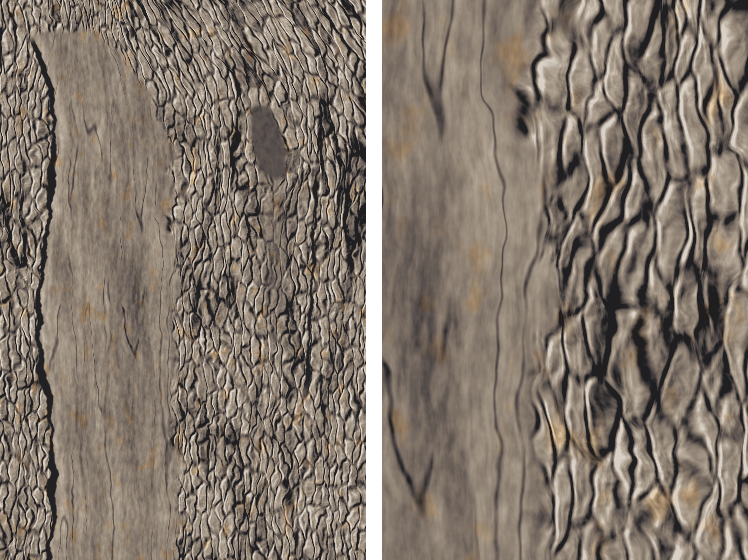
Left, the full canvas; right, a detail of the centre.
Write a Shadertoy shader that draws this texture.

```glsl
// Weathered tree trunk: flaky sunlit bark around a bare strip of grey wood, with deep cracks and a knot.

vec2 hash2(vec2 p) {
    p = vec2(dot(p, vec2(127.1, 311.7)), dot(p, vec2(269.5, 183.3)));
    return fract(sin(p) * 43758.5);
}

float gradientNoise(vec2 p) {
    vec2 i = floor(p), f = fract(p);
    vec2 u = f * f * f * (f * (f * 6.0 - 15.0) + 10.0);
    vec2 e = vec2(0, 1);
    float a = dot(hash2(i) * 2.0 - 1.0, f);
    float b = dot(hash2(i + e.yx) * 2.0 - 1.0, f - e.yx);
    float c = dot(hash2(i + e.xy) * 2.0 - 1.0, f - e.xy);
    float d = dot(hash2(i + e.yy) * 2.0 - 1.0, f - e.yy);
    return 1.4 * mix(mix(a, b, u.x), mix(c, d, u.x), u.y);
}

float fbm(vec2 p) {
    float sum = 0.0, amp = 0.65;
    for (int i = 0; i < 4; i++) {
        sum += amp * gradientNoise(p);
        p = p * 2.03 + 17.3;
        amp *= 0.55;
    }
    return sum;
}

// Bark flakes: x = raised face (0 in the gaps), y = random value of the flake
vec2 flakes(vec2 p) {
    vec2 cell = floor(p), f = fract(p);
    float near = 9.0, second = 9.0, id = 0.0;
    for (int y = -1; y <= 1; y++)
    for (int x = -1; x <= 1; x++) {
        vec2 o = vec2(x, y), h = hash2(cell + o);
        float d = length(o + h - f);
        if (d < near) { second = near; near = d; id = fract(h.x * 7.0 + h.y * 13.0); }
        else second = min(second, d);
    }
    return vec2(smoothstep(0.0, 0.32, second - near), id);
}

// Bend the grain at the top and around the knot
vec2 grainFlow(vec2 p) {
    p.x += 1.2 * pow(max(p.y - 0.72, 0.0), 2.0) * smoothstep(0.08, 0.3, p.x);
    vec2 k = (p - vec2(0.478, 0.745)) / vec2(0.06, 0.11);
    p.x -= 0.022 * k.x * exp(-dot(k, k));
    return p + vec2(0.016, 0.02) * vec2(fbm(p * vec2(13, 8)), fbm(p * vec2(12, 9) + 40.0));
}

// x = height, y = flake face, z = roughness
vec3 barkRelief(vec2 q) {
    q.x += 0.004 * gradientNoise(q * vec2(90, 60));
    vec2 flake = flakes(q * vec2(72, 23));
    float rough = fbm(q * vec2(120, 55));
    return vec3(flake.x * (0.55 + 0.65 * flake.y) + 0.75 * rough, flake.x, rough);
}

// Tone 0..5 from shadow to sunlit face
vec3 barkColor(float tone) {
    vec3 ramp[6] = vec3[6](
        vec3(0.12, 0.12, 0.13), vec3(0.33, 0.30, 0.29), vec3(0.48, 0.43, 0.39),
        vec3(0.60, 0.55, 0.49), vec3(0.71, 0.66, 0.60), vec3(0.85, 0.82, 0.78));
    tone = clamp(tone, 0.0, 4.999);
    int i = int(tone);
    return mix(ramp[i], ramp[i + 1], fract(tone));
}

void mainImage(out vec4 fragColor, in vec2 fragCoord) {
    vec2 p = fragCoord / iResolution.y;
    p.x *= 0.652 * iResolution.y / iResolution.x;
    vec2 q = grainFlow(p);
    float jag = fbm(vec2(p.x * 8.0, p.y * 22.0));
    float patches = fbm(p * vec2(9, 5) + 3.0);

    // Bark: relief lit from the upper left, with dark valleys
    vec3 relief = barkRelief(q);
    float light = relief.x - barkRelief(q + vec2(-0.0026, 0.0018)).x;
    float valley = smoothstep(0.05, -0.3, fbm(q * vec2(32, 7)));
    float bark = 3.2 + 2.3 * light - 1.6 * (1.0 - relief.y) + 1.7 * relief.z
               + 0.8 * patches - 1.3 * valley * mix(0.6, 1.0, smoothstep(0.25, 0.35, p.x));
    float fissure = abs(gradientNoise(q * vec2(21, 3.2) + 8.0));
    float gate = smoothstep(-0.05, 0.25, gradientNoise(p * vec2(9, 6) + 21.0));
    bark -= 3.0 * gate * smoothstep(0.075, 0.02, fissure);

    // Bare wood: fine vertical fibres, stains and hairline splits
    float fibre = fbm(q * vec2(110, 7));
    float stain = fbm(p * vec2(22, 6) + 9.0);
    float wood = 2.65 + 1.3 * fibre + 1.3 * stain + 1.1 * fbm(p * vec2(150, 60));
    vec2 s = (p - vec2(0.235, 0.47)) / vec2(0.025, 0.13);
    wood -= 1.2 * exp(-dot(s, s));
    float split = abs(gradientNoise(q * vec2(30, 2.6) + 5.0));
    wood -= 1.9 * smoothstep(0.045, 0.0, split) * smoothstep(-0.15, 0.2, stain + 0.5 * fibre);

    // Outline of the bare strip
    float leftEdge = 0.083 + 0.013 * cos((p.y - 0.75) * 10.1)
                   - 0.025 * smoothstep(0.82, 0.95, p.y) + 0.012 * jag;
    float rightEdge = 0.31 - 1.9 * pow(max(p.y - 0.68, 0.0), 2.0) + 0.03 * jag;
    float bare = smoothstep(-0.003, 0.003, p.x - leftEdge)
               * smoothstep(0.008, -0.008, p.x - rightEdge)
               * smoothstep(0.95, 0.93, p.y + 0.03 * jag);
    float tone = mix(bark, wood, bare);
    tone += 0.7 * bare * smoothstep(0.025, 0.01, p.x - leftEdge);

    // Knot and the dark streak below it
    vec2 k = p - vec2(0.478, 0.745);
    k.x += 0.2 * k.y;
    float knot = smoothstep(1.15, 0.8, length(k / vec2(0.029, 0.068)) + 0.35 * jag);
    vec2 t = (p - vec2(0.49, 0.56)) / vec2(0.022, 0.16);
    tone = mix(tone, 1.3 + 0.4 * relief.z, 0.6 * exp(-dot(t, t)));
    tone = mix(tone, 1.1 + 0.7 * relief.z, knot);

    // Two long deep cracks
    float width = 0.0045 + 0.006 * gradientNoise(vec2(3.0, p.y * 11.0));
    float deep = smoothstep(0.002, -0.001, abs(p.x - leftEdge) - width) * smoothstep(0.94, 0.92, p.y);
    float rightCrack = 0.552 + 0.045 * (p.y - 0.4) + 0.012 * jag;
    deep = max(deep, smoothstep(0.002, -0.001, abs(p.x - rightCrack) - 0.6 * width)
         * smoothstep(0.27, 0.32, p.y) * smoothstep(0.72, 0.66, p.y));
    tone = mix(tone, 0.05, deep);

    // Ochre tint in scattered spots
    vec3 color = barkColor(tone);
    float ochre = smoothstep(0.12, 0.5, fbm(p * vec2(42, 26) + 60.0));
    color *= mix(vec3(1), vec3(1.06, 0.97, 0.84), ochre);
    fragColor = vec4(color, 1.0);
}
```
